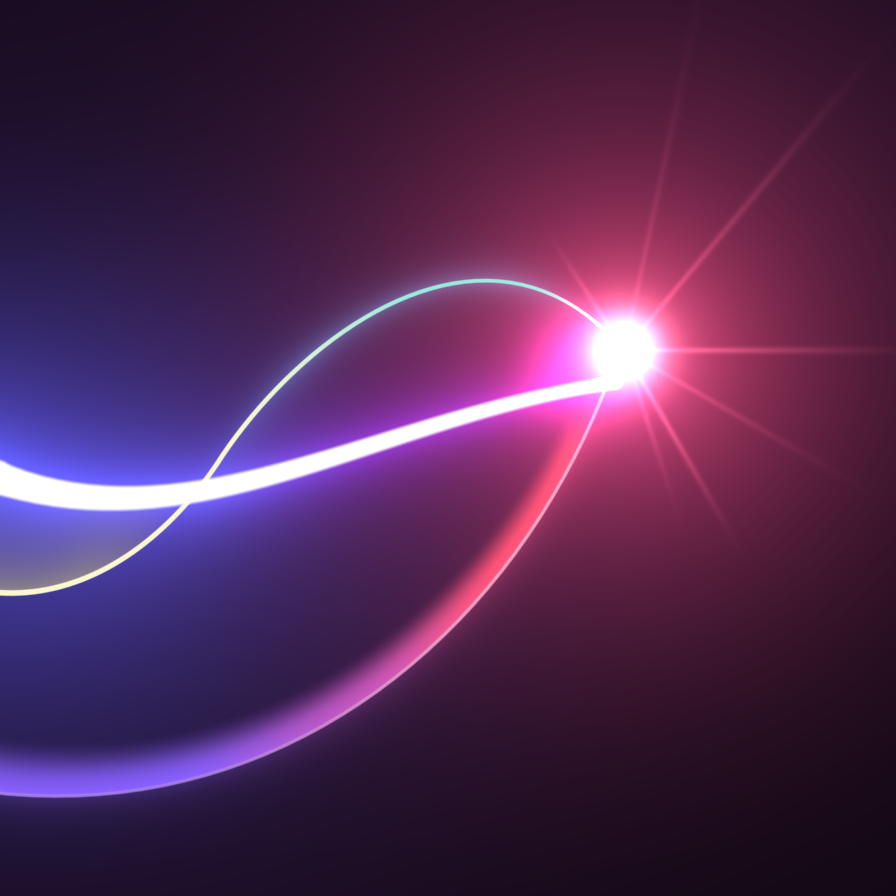
Reproduce this background procedurally as a WebGL 1 fragment shader.

```glsl
precision highp float;
// Three glowing ribbons of light converging on a rose star flare over dark plum.

uniform vec2 u_resolution;

const vec2 FLARE = vec2(0.697, 0.609);
const vec2 BLUE_CENTER = vec2(0.0, 0.43);
const vec2 BLUE_SPREAD = vec2(0.38, 0.29);
const vec3 PLUM = vec3(0.095, 0.045, 0.125);
const vec3 BLUE_HAZE = vec3(0.14, 0.16, 0.43);
const vec3 ROSE = vec3(0.95, 0.27, 0.42);
const vec3 BLUE = vec3(0.34, 0.36, 1.0);
const vec3 VIOLET = vec3(0.42, 0.12, 0.85);
const vec3 MAGENTA = vec3(0.75, 0.10, 0.65);
const vec3 CREAM = vec3(0.98, 0.97, 0.82);
const vec3 KHAKI = vec3(0.62, 0.58, 0.54);
const vec3 MINT = vec3(0.60, 0.92, 0.86);
const vec3 TEAL = vec3(0.16, 0.38, 0.48);
const vec3 LAVENDER = vec3(0.48, 0.34, 0.90);
const vec3 ORCHID = vec3(0.70, 0.31, 0.68);
const vec3 CORAL = vec3(0.93, 0.30, 0.42);
const int SEGMENTS = 40;

vec2 bezier(vec2 a, vec2 b, vec2 c, vec2 d, float t) {
  float s = 1.0 - t;
  return s * s * s * a + 3.0 * s * t * (s * b + t * c) + t * t * t * d;
}

// Returns distance, distance signed positive on the left, and parameter.
vec3 curve(vec2 p, vec2 a, vec2 b, vec2 c, vec2 d, float start) {
  vec3 nearest = vec3(9.0, 9.0, 0.0);
  float stride = (1.0 - start) / float(SEGMENTS);
  vec2 from = bezier(a, b, c, d, start);
  for (int i = 0; i < SEGMENTS; i++) {
    float t = start + stride * float(i);
    vec2 to = bezier(a, b, c, d, t + stride);
    vec2 span = to - from;
    vec2 offset = p - from;
    float h = clamp(dot(offset, span) / dot(span, span), 0.0, 1.0);
    float dist = length(offset - h * span);
    float side = span.x * offset.y - span.y * offset.x;
    if (dist < nearest.x) {
      nearest = vec3(dist, side < 0.0 ? -dist : dist, t + h * stride);
    }
    from = to;
  }
  return nearest;
}

float stroke(float dist, float halfWidth, float soft) {
  return 1.0 - smoothstep(halfWidth - soft, halfWidth + soft, dist);
}

// Thin beam from the flare, fading along its reach.
float ray(vec2 q, float degrees, float reach) {
  float angle = radians(degrees);
  vec2 dir = vec2(cos(angle), sin(angle));
  float along = dot(q, dir);
  float across = abs(q.x * dir.y - q.y * dir.x);
  float width = 0.0025 + 0.008 * max(along, 0.0);
  float fade = smoothstep(0.0, 0.04, along) * (1.0 - smoothstep(0.0, reach, along));
  return fade * exp(-across * across / (width * width));
}

void main() {
  float size = min(u_resolution.x, u_resolution.y);
  vec2 p = (gl_FragCoord.xy - 0.5 * u_resolution) / size + 0.5;
  float soft = 1.0 / size;
  vec2 q = p - FLARE;
  float r = length(q);

  // Plum backdrop with blue haze and rose light.
  vec2 hazePos = (p - BLUE_CENTER) / BLUE_SPREAD;
  vec3 color = PLUM * (1.0 - 0.35 * smoothstep(0.5, 1.2, p.x - p.y + 0.3));
  color += BLUE_HAZE * exp(-dot(hazePos, hazePos));
  color += ROSE * (0.75 * exp(-r / 0.11) + 0.32 * exp(-r * r / 0.14));

  // Lower ribbon: soft band inside a bright rim.
  vec3 low = curve(p, vec2(0.0, 0.1146), vec2(0.3125, 0.0833),
                   vec2(0.573, 0.2865), vec2(0.682, 0.583), -0.1);
  vec3 lowColor = mix(LAVENDER, ORCHID, smoothstep(0.2, 0.5, low.z));
  lowColor = mix(lowColor, CORAL, smoothstep(0.45, 0.75, low.z));
  float bandWidth = mix(0.066, 0.030, clamp(low.z, 0.0, 1.0));
  float band = smoothstep(-soft, soft, low.y) * (1.0 - smoothstep(0.2, 1.0, low.y / bandWidth));
  color = mix(color, lowColor, 0.9 * band * (1.0 - smoothstep(0.88, 1.0, low.z)));
  color += lowColor * 0.22 * exp(-low.x / 0.018);
  vec3 rim = mix(lowColor, vec3(1.0, 0.82, 0.92), 0.35 + 0.45 * smoothstep(0.2, 0.8, low.z));
  color = mix(color, rim, 0.85 * stroke(low.x, 0.0018, soft));

  // Fine S-shaped strand, joined from two curves.
  vec3 strand = curve(p, vec2(0.0, 0.3385), vec2(0.091, 0.333),
                      vec2(0.178, 0.388), vec2(0.241, 0.4805), -0.15);
  vec3 arch = curve(p, vec2(0.241, 0.4805), vec2(0.333, 0.625),
                    vec2(0.540, 0.781), vec2(0.690, 0.616), 0.0);
  if (arch.x < strand.x) strand = arch;

  // Broad white ribbon.
  vec3 main_ = curve(p, vec2(0.0, 0.466), vec2(0.221, 0.388),
                     vec2(0.430, 0.538), vec2(0.6875, 0.573), -0.1);
  float t = clamp(main_.z, 0.0, 1.0);
  vec3 glow = mix(BLUE, VIOLET, smoothstep(0.3, 0.7, t));
  glow = mix(glow, MAGENTA, smoothstep(0.75, 1.0, t));
  color += glow * (0.75 * exp(-main_.x / mix(0.050, 0.024, t)));

  // Strand light: khaki pocket at the left, teal along the arch.
  float leftEnd = 1.0 - smoothstep(0.08, 0.22, p.x);
  float pocket = smoothstep(-soft, soft, strand.y) * smoothstep(0.0, 0.02, -main_.y);
  color = mix(color, KHAKI, 0.85 * leftEnd * pocket * exp(-strand.x / 0.045));
  float archLight = smoothstep(0.2, 0.35, p.x) * (1.0 - smoothstep(0.55, 0.7, p.x));
  color += TEAL * archLight * (0.65 * exp(-strand.x / 0.016));
  vec3 strandColor = mix(CREAM, MINT, smoothstep(0.25, 0.48, p.x));
  strandColor = mix(strandColor, vec3(1.0, 0.85, 0.9), smoothstep(0.58, 0.68, p.x));
  color = mix(color, strandColor, stroke(strand.x, mix(0.0032, 0.0018, p.x / 0.69), soft));
  color = mix(color, vec3(1.0), stroke(main_.x, mix(0.019, 0.007, sqrt(t)), 0.0015 + soft));

  // Flare halo, core and beams.
  vec2 pink = p - vec2(0.645, 0.595);
  color += MAGENTA * 0.65 * exp(-dot(pink, pink) / 0.0025);
  color += vec3(1.0, 0.85, 0.82) * (1.3 * exp(-r * r / 0.0014) + 0.4 * exp(-r / 0.045));
  float beams = 0.30 * ray(q, 0.0, 0.38) + 0.20 * ray(q, 50.0, 0.50) + 0.10 * ray(q, 78.0, 0.48);
  beams += 0.35 * ray(q, -60.0, 0.28) + 0.16 * ray(q, -30.0, 0.34);
  beams += 0.18 * ray(q, -72.0, 0.22) + 0.20 * ray(q, 123.0, 0.18);
  color += vec3(1.0, 0.45, 0.55) * beams;
  gl_FragColor = vec4(min(color, 1.0), 1.0);
}
```
